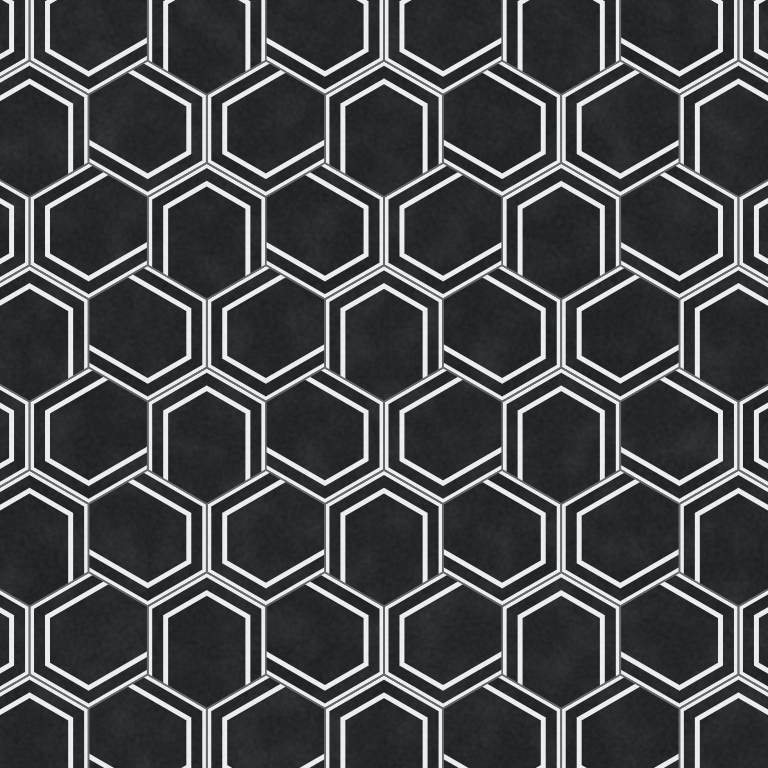
Write a Shadertoy shader that draws this pattern.

```glsl
// Dark stone hexagon tiles with open white inlay bands, turned in three directions.

#define TILES_ACROSS 6.5
#define ORIGIN       vec2(3.25, 3.678)   // centre of one upright tile, in tile widths
#define JOINT_HALF   0.007               // half width of the joint between tiles
#define BORDER_END   0.038               // inner limit of the white rim
#define INLAY_START  0.131               // limits of the inner white band
#define INLAY_END    0.173
#define STONE_COLOR  vec3(0.152, 0.155, 0.163)
#define WHITE_COLOR  vec3(0.920, 0.930, 0.940)
#define JOINT_COLOR  vec3(0.400, 0.410, 0.420)
#define CLOUD_AMOUNT 0.055
#define GRAIN_AMOUNT 0.035

const float ROW_HEIGHT = 0.8660254;
const float THIRD_TURN = 2.0943951;

vec2 hash2(vec2 p) {
    vec3 q = fract(vec3(p.xyx) * vec3(0.1031, 0.1030, 0.0973));
    q += dot(q, q.yzx + 33.33);
    return fract((q.xx + q.yz) * q.zy);
}

float cornerGradient(vec2 cell, vec2 corner, vec2 f) {
    return dot(hash2(cell + corner) * 2.0 - 1.0, f - corner);
}

float gradientNoise(vec2 p) {
    vec2 cell = floor(p), f = fract(p);
    vec2 u = f * f * f * (f * (f * 6.0 - 15.0) + 10.0);
    float low  = mix(cornerGradient(cell, vec2(0, 0), f), cornerGradient(cell, vec2(1, 0), f), u.x);
    float high = mix(cornerGradient(cell, vec2(0, 1), f), cornerGradient(cell, vec2(1, 1), f), u.x);
    return mix(low, high, u.y);
}

float fbm(vec2 p) {
    float sum = 0.0, gain = 1.0;
    for (int i = 0; i < 4; i++) {
        sum += gain * gradientNoise(p);
        p = mat2(1.6, 1.2, -1.2, 1.6) * p + 17.3;
        gain *= 0.5;
    }
    return sum;
}

// Centre of the pointy-topped hexagon of unit width that holds p
vec2 hexCenter(vec2 p) {
    vec2 period = vec2(1.0, 2.0 * ROW_HEIGHT);
    vec2 a = floor(p / period + 0.5) * period;
    vec2 b = (floor(p / period) + 0.5) * period;
    return dot(p - a, p - a) < dot(p - b, p - b) ? a : b;
}

// Antialiased coverage of the interval from lo to hi
float band(float d, float lo, float hi, float px) {
    return clamp((d - lo) / px + 0.5, 0.0, 1.0) * clamp((hi - d) / px + 0.5, 0.0, 1.0);
}

void mainImage(out vec4 fragColor, in vec2 fragCoord) {
    float px = TILES_ACROSS / iResolution.x;
    vec2 p = fragCoord * px - ORIGIN;

    // Tile lookup and its three-way orientation
    vec2 center = hexCenter(p);
    float row = floor(center.y / ROW_HEIGHT + 0.5);
    float column = floor(center.x - 0.5 * row + 0.5);
    float turn = THIRD_TURN * mod(column + 2.0 * row, 3.0);
    float c = cos(turn), s = sin(turn);
    vec2 local = mat2(c, s, -s, c) * (p - center);

    // Distance to the whole outline, and to the four banded sides only
    vec2 side = vec2(0.5, ROW_HEIGHT);
    float ax = abs(local.x);
    float edge = 0.5 - max(ax, dot(vec2(ax, abs(local.y)), side));
    float openEdge = 0.5 - max(ax, dot(vec2(ax, local.y), side));

    // Stone with soft clouds and fine grain, shifted per tile
    vec2 seed = hash2(vec2(column, row) + 40.0);
    vec2 stonePos = local + seed * 50.0 + 60.0;
    float cloud = fbm(stonePos * 3.0);
    float grain = gradientNoise(stonePos * 24.0) + 0.6 * gradientNoise(stonePos * 55.0);
    vec3 color = STONE_COLOR + CLOUD_AMOUNT * max(cloud, -0.2)
               + GRAIN_AMOUNT * grain + 0.008 * (seed.x - 0.5);

    // White rim and inlay, then the joint
    float white = max(band(openEdge, JOINT_HALF, BORDER_END, px),
                      band(openEdge, INLAY_START, INLAY_END, px));
    color = mix(color, WHITE_COLOR + 0.02 * grain, white);
    color = mix(color, JOINT_COLOR, clamp((JOINT_HALF - edge) / px + 0.5, 0.0, 1.0));

    fragColor = vec4(color, 1.0);
}
```
